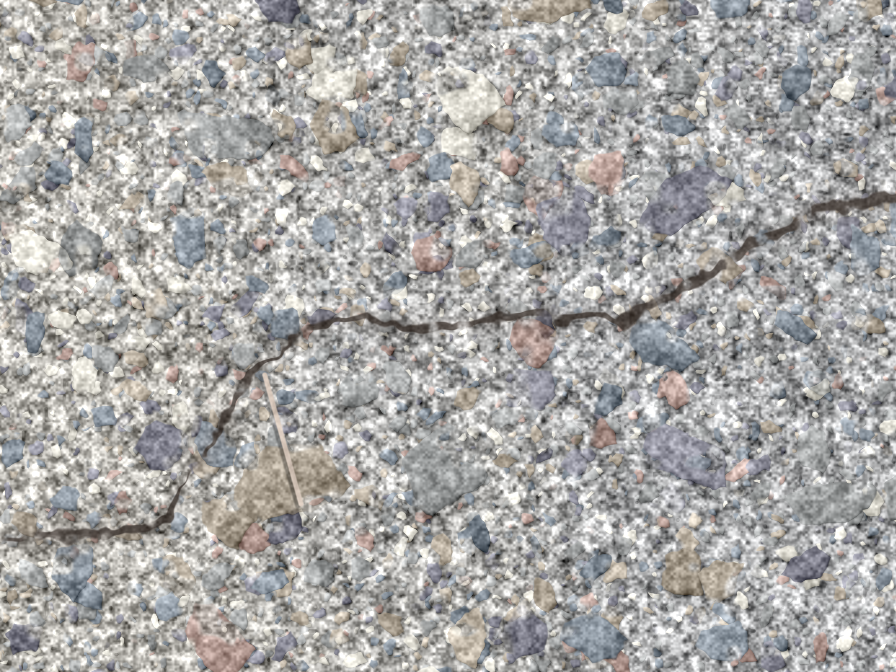
Give the GLSL for this texture, as a Shadertoy shader.

```glsl
const vec3 MORTAR_WARM = vec3(0.755, 0.745, 0.720);
const vec3 MORTAR_COOL = vec3(0.705, 0.708, 0.712);
const vec3 SLATE = vec3(0.53, 0.57, 0.61);
const vec3 VIOLET = vec3(0.53, 0.53, 0.58);
const vec3 GREY = vec3(0.64, 0.65, 0.65);
const vec3 TAN = vec3(0.71, 0.67, 0.61);
const vec3 ROSE = vec3(0.72, 0.62, 0.59);
const vec3 PALE = vec3(0.90, 0.89, 0.85);
const vec3 CRACK_DARK = vec3(0.29, 0.26, 0.24);
const vec3 STRAW = vec3(0.83, 0.77, 0.72);
const float GRIT_CONTRAST = 1.15;
const float CRACK_WIDTH = 0.0055;
const int LAYERS = 5;
const float CELL_SIZE[LAYERS] = float[](0.017, 0.031, 0.056, 0.095, 0.19);
const float DENSITY[LAYERS] = float[](0.50, 0.45, 0.48, 0.52, 0.48);
const int CRACK_POINTS = 13;
const vec2 CRACK[CRACK_POINTS] = vec2[](
    vec2(-0.02, 0.19), vec2(0.10, 0.198), vec2(0.24, 0.22), vec2(0.32, 0.33),
    vec2(0.373, 0.436), vec2(0.45, 0.505), vec2(0.54, 0.535), vec2(0.694, 0.509),
    vec2(0.816, 0.54), vec2(0.92, 0.523), vec2(1.024, 0.583), vec2(1.20, 0.68),
    vec2(1.36, 0.705));

float hash(vec2 p) {
    return fract(sin(dot(p, vec2(127.1, 311.7))) * 43758.5453);
}

float noise(vec2 p) {
    vec2 i = floor(p), f = fract(p);
    f = f * f * (3.0 - 2.0 * f);
    return mix(mix(hash(i), hash(i + vec2(1, 0)), f.x),
               mix(hash(i + vec2(0, 1)), hash(i + vec2(1, 1)), f.x), f.y);
}

vec2 warp(vec2 p, float scale) {
    return vec2(noise(p * scale), noise(p * scale + 37.0)) - 0.5;
}

// Sandy grain, centred on zero
float grit(vec2 p) {
    return 0.20 * (noise(p * 38.0) - 0.5) + 0.30 * (noise(p * 85.0 + 9.0) - 0.5)
         + 0.34 * (noise(p * 150.0 + 21.0) - 0.5) + 0.30 * (noise(p * 260.0 + 5.0) - 0.5);
}

float segmentDistance(vec2 p, vec2 a, vec2 b) {
    vec2 ab = b - a;
    return length(p - a - ab * clamp(dot(p - a, ab) / dot(ab, ab), 0.0, 1.0));
}

// Stretched stone with random facets and rounded corners
float stoneDistance(vec2 q, float radius, vec2 seed) {
    float angle = 6.2832 * hash(seed + 3.1);
    float c = cos(angle), s = sin(angle);
    q = mat2(c, -s, s, c) * q;
    q.y *= 1.0 + 1.1 * hash(seed + 5.7);
    float d = length(q) - radius * 1.12;
    for (int i = 0; i < 6; i++) {
        float k = float(i);
        float a = 1.0472 * (k + 0.7 * hash(seed + k * 1.3));
        d = max(d, dot(q, vec2(cos(a), sin(a))) - radius * (0.7 + 0.45 * hash(seed + k * 2.9)));
    }
    return d;
}

vec3 stoneColor(float pick) {
    vec3 c = mix(SLATE, VIOLET, step(0.30, pick));
    c = mix(c, GREY, step(0.44, pick));
    c = mix(c, TAN, step(0.68, pick));
    c = mix(c, ROSE, step(0.84, pick));
    return mix(c, PALE, step(0.91, pick));
}

// One scatter of stones, partly buried in the mortar
vec3 addStones(vec3 color, vec2 p, int layer, float grain, float pixel) {
    float cell = CELL_SIZE[layer];
    float small = 1.0 - smoothstep(0.02, 0.08, cell);
    vec2 w = p + warp(p, 1.8 / cell) * cell * 0.16 + warp(p, 110.0) * 0.005;
    vec2 home = floor(w / cell);
    for (int y = -1; y <= 1; y++)
    for (int x = -1; x <= 1; x++) {
        vec2 id = home + vec2(x, y);
        vec2 seed = id + float(layer) * 71.0;
        if (hash(seed) > DENSITY[layer]) continue;
        vec2 center = (id + 0.2 + 0.6 * vec2(hash(seed + 11.3), hash(seed + 17.9))) * cell;
        float radius = cell * mix(0.23, 0.46, hash(seed + 23.5));
        float d = stoneDistance(w - center, radius, seed);
        float pick = min(hash(seed + 31.7) + 0.13 * small, 1.0);
        vec3 stone = stoneColor(pick) + 0.14 * (hash(seed + 41.1) - 0.5) + 0.07 * small;
        float light = dot(w - center, vec2(-0.6, 0.8)) / radius;
        stone += 0.05 * light + 0.55 * grain;
        float rim = exp(-abs(d) / 0.0028) * smoothstep(0.6, -0.8, light);
        float buried = smoothstep(0.60, 0.78, noise(p * 32.0 + seed));
        float mask = smoothstep(pixel, -pixel, d) * (1.0 - 0.75 * buried);
        color = mix(color, stone, mask) - 0.19 * rim * (1.0 - 0.6 * buried);
    }
    return color;
}

void mainImage(out vec4 fragColor, in vec2 fragCoord) {
    vec2 p = fragCoord / iResolution.y;
    float pixel = 1.0 / iResolution.y;
    float grain = grit(p) * GRIT_CONTRAST;

    // Mortar, paler and warmer to the left
    float cool = smoothstep(0.1, 1.1, p.x + 0.6 * (noise(p * 4.0) - 0.5));
    vec3 color = mix(MORTAR_WARM, MORTAR_COOL, cool) + grain;
    color -= 0.16 * smoothstep(0.72, 0.9, noise(p * 115.0 + 60.0));

    for (int i = 0; i < LAYERS; i++) color = addStones(color, p, i, grain, pixel);

    // Ragged crack with a soft dirty border
    vec2 cp = p + warp(p, 18.0) * 0.028 + warp(p, 70.0) * 0.011;
    float d = 1e3;
    for (int i = 0; i < CRACK_POINTS - 1; i++) d = min(d, segmentDistance(cp, CRACK[i], CRACK[i + 1]));
    float width = CRACK_WIDTH * (0.25 + 1.2 * noise(p * 14.0 + 4.0));
    float dirt = exp(-d / 0.012) * 0.45;
    float gap = smoothstep(width + 0.002, width - 0.002, d) * smoothstep(0.12, 0.4, noise(p * 45.0));
    color = mix(color, CRACK_DARK + 0.5 * grain + 0.12, dirt);
    color = mix(color, CRACK_DARK + 0.25 * grain, gap * 0.9);

    // Dry stalk and its shadow
    vec2 top = vec2(0.394, 0.442), foot = vec2(0.448, 0.25);
    float shade = segmentDistance(p + vec2(0.005, 0.002), top, foot);
    float stalk = segmentDistance(p, top, foot);
    color *= 1.0 - 0.3 * smoothstep(0.006, 0.002, shade);
    color = mix(color, STRAW + 0.2 * grain, smoothstep(0.0036 + pixel, 0.0036 - pixel, stalk));

    fragColor = vec4(clamp(color, 0.0, 1.0), 1.0);
}
```
